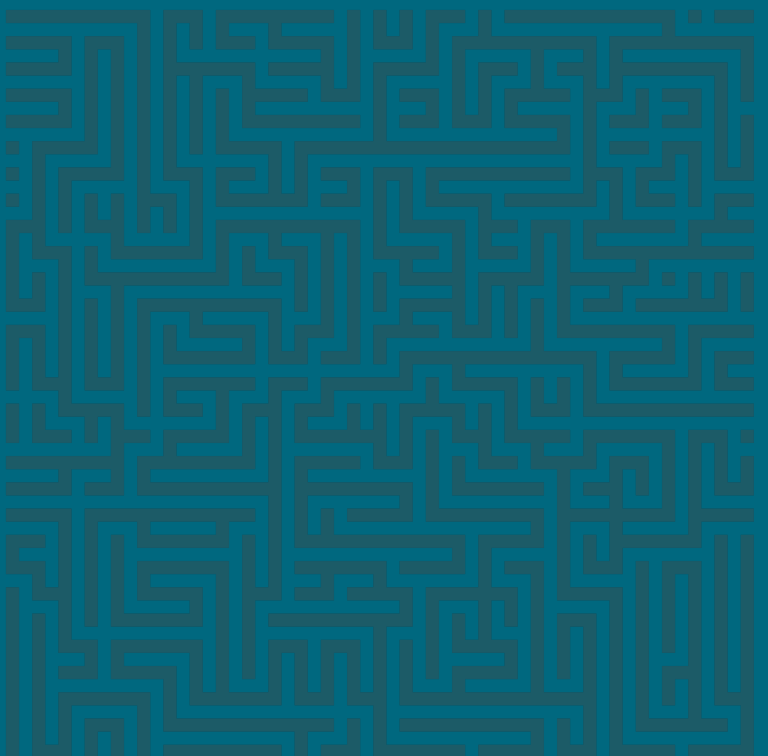
A Shadertoy shader for this pattern:

```glsl
const vec3 WALL_COLOR = vec3(0.0, 0.408, 0.498);
const vec3 PATH_COLOR = vec3(0.108, 0.355, 0.404);
const float PERIOD = 0.03417;               // wall plus path, in canvas widths
const vec2 CORNER = vec2(-0.0008, 0.0044);  // first post, from the top left
const float COLUMNS = 29.0;                 // paths between the side borders
const float BEND_SHARE = 0.22;              // posts whose two arms form a corner
const float GRAIN = 0.2;                    // how far a block favours one axis
const float BLOCK = 3.0;                    // block size in posts
const float SEED = 17.0;
const float EDGE_PIXELS = 0.7;              // half width of the soft edge
const float EDGE_SHADE = 0.07;              // darkening along the edges

vec3 hash3(vec2 p) {
    vec3 q = fract((p.xyx + SEED) * vec3(0.1031, 0.1030, 0.0973));
    q += dot(q, q.yxz + 33.33);
    return fract((q.xxy + q.yzz) * q.zyx);
}

// Every branching post owns two arms: a straight bar or a corner.
bool hasArm(vec2 post, vec2 dir) {
    vec3 r = hash3(post);
    bool horizontal = abs(dir.x) > 0.5;
    if (r.y < BEND_SHARE)
        return (horizontal ? dir.x * (r.x - 0.5) : dir.y * (r.z - 0.5)) > 0.0;
    float favour = hash3(floor(post / BLOCK) + 71.0).x < 0.5 ? -GRAIN : GRAIN;
    return (r.x < 0.5 + favour) == horizontal;
}

// A plain post is isolated when no neighbour reaches it.
bool isIsolated(vec2 post) {
    vec2 dir = vec2(1.0, 0.0);
    for (int i = 0; i < 4; i++) {
        if (hasArm(post + dir, -dir)) return false;
        dir = vec2(-dir.y, dir.x);
    }
    return true;
}

// Squares alternate between posts (even, even), paths (odd, odd) and links.
float wallAt(vec2 square) {
    if (square.x <= 0.0 || square.x >= 2.0 * COLUMNS || square.y <= 0.0) return 1.0;
    vec2 odd = mod(square, 2.0);
    if (odd.x == odd.y) return 1.0 - odd.x;

    // Find which end of the link is the branching post.
    vec2 branching = (square - odd) * 0.5;
    vec2 dir = odd;
    if (mod(branching.x + branching.y, 2.0) < 0.5) {
        branching += odd;
        dir = -odd;
    }
    if (hasArm(branching, dir)) return 1.0;

    // Tie an isolated post to one neighbour.
    vec2 plain = branching + dir;
    vec3 r = hash3(plain + 37.0);
    vec2 tie = (r.x < 0.5 ? vec2(1.0, 0.0) : vec2(0.0, 1.0)) * (r.y < 0.5 ? -1.0 : 1.0);
    return distance(tie, -dir) < 0.5 && isIsolated(plain) ? 1.0 : 0.0;
}

void mainImage(out vec4 fragColor, in vec2 fragCoord) {
    // Canvas widths, measured from the top left.
    vec2 p = vec2(fragCoord.x, iResolution.y - fragCoord.y) / iResolution.x;
    vec2 q = (p - CORNER) * 2.0 / PERIOD;
    vec2 base = floor(q);

    // Blend the four nearest squares over a narrow edge.
    float soft = min(0.5, EDGE_PIXELS * 2.0 / (PERIOD * iResolution.x));
    vec2 f = smoothstep(0.5 - soft, 0.5 + soft, fract(q));
    float upper = mix(wallAt(base), wallAt(base + vec2(1.0, 0.0)), f.x);
    float lower = mix(wallAt(base + vec2(0.0, 1.0)), wallAt(base + 1.0), f.x);
    float wall = mix(upper, lower, f.y);

    vec3 color = mix(PATH_COLOR, WALL_COLOR, wall);
    color *= 1.0 - EDGE_SHADE * 4.0 * wall * (1.0 - wall);
    fragColor = vec4(color, 1.0);
}
```
